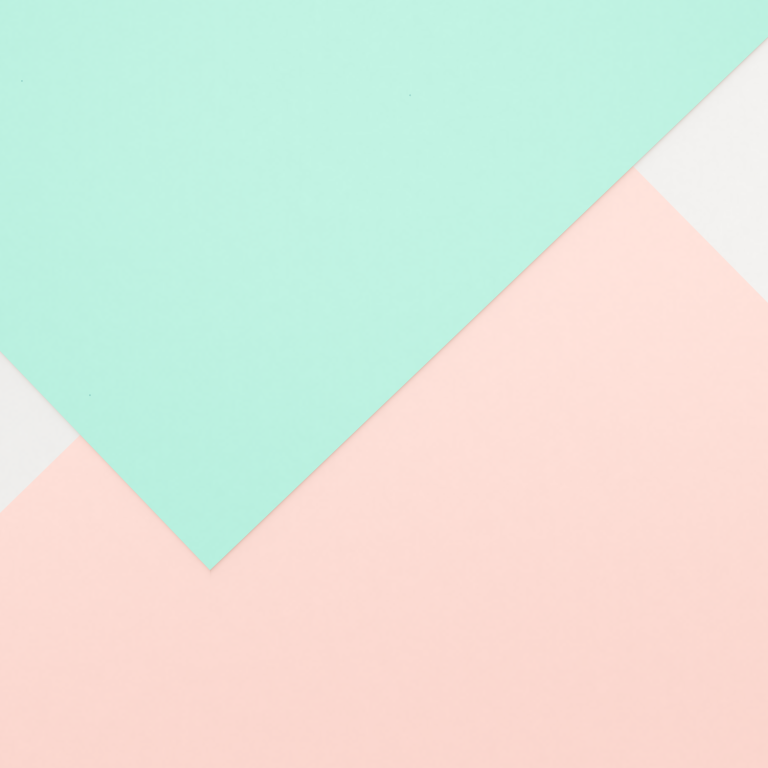
Reproduce this background procedurally as a Shadertoy shader.

```glsl
float hash(vec2 p) {
    return fract(sin(dot(p, vec2(127.1, 311.7))) * 43758.5453);
}

float noise(vec2 p) {
    vec2 i = floor(p), f = fract(p);
    f = f * f * (3.0 - 2.0 * f);
    return mix(mix(hash(i), hash(i + vec2(1, 0)), f.x),
               mix(hash(i + vec2(0, 1)), hash(i + vec2(1, 1)), f.x), f.y);
}

// Signed distance to the line a-b, positive on its left side
float leftOf(vec2 p, vec2 a, vec2 b) {
    vec2 d = normalize(b - a);
    return d.x * (p.y - a.y) - d.y * (p.x - a.x);
}

// Sparse fibre specks, one candidate per grid cell
float specks(vec2 p) {
    vec2 cell = floor(p * 14.0);
    vec2 center = 0.2 + 0.6 * vec2(hash(cell + 3.1), hash(cell + 8.7));
    float dist = length(fract(p * 14.0) - center) / 14.0;
    return step(0.93, hash(cell)) * (1.0 - smoothstep(0.0005, 0.002, dist));
}

void mainImage(out vec4 fragColor, in vec2 fragCoord) {
    vec2 uv = fragCoord / iResolution.xy;
    float aa = 0.75 / iResolution.y;

    // Sheet outlines
    vec2 corner = vec2(0.2734, 0.2575);
    float mintRight = leftOf(uv, corner, vec2(1.0, 0.952));
    float mintLeft = leftOf(uv, vec2(0.0, 0.543), corner);
    float mintDist = min(mintRight, mintLeft);
    float pinkDist = min(leftOf(uv, vec2(1.0, 0.6055), vec2(0.824, 0.784)),
                         leftOf(uv, vec2(0.1042, 0.4336), vec2(0.0, 0.332)));

    // Softly lit paper colours
    vec3 white = mix(vec3(0.935, 0.932, 0.925), vec3(0.953, 0.949, 0.941), uv.x);
    vec3 pink = mix(vec3(0.982, 0.838, 0.805), vec3(1.0, 0.89, 0.86),
                    smoothstep(-0.1, 0.75, uv.y + 0.08 * (0.5 - uv.x)));
    float mintLight = smoothstep(0.9, 0.1, length((uv - vec2(0.5, 0.87)) * vec2(0.9, 1.1)));
    vec3 mint = mix(vec3(0.71, 0.935, 0.868), vec3(0.757, 0.953, 0.89), mintLight);

    // Pink sheet over white, then the contact shadow of the mint sheet
    vec3 color = mix(white, pink, smoothstep(-aa, aa, pinkDist));
    float gap = max(-mintDist, 0.0);
    float strength = mintRight < mintLeft ? 1.0 : 0.55;
    color *= 1.0 - strength * vec3(0.11, 0.15, 0.18) * exp(-gap / 0.0022);
    color *= 1.0 - strength * 0.018 * exp(-gap / 0.01);

    // Mint sheet on top
    mint -= vec3(0.12, 0.09, 0.07) * specks(uv);
    color = mix(color, mint, smoothstep(-aa, aa, mintDist));

    // Paper grain
    float grain = noise(uv * 230.0) + 0.6 * noise(uv * 70.0) - 0.8;
    color += 0.006 * grain;

    fragColor = vec4(clamp(color, 0.0, 1.0), 1.0);
}
```
